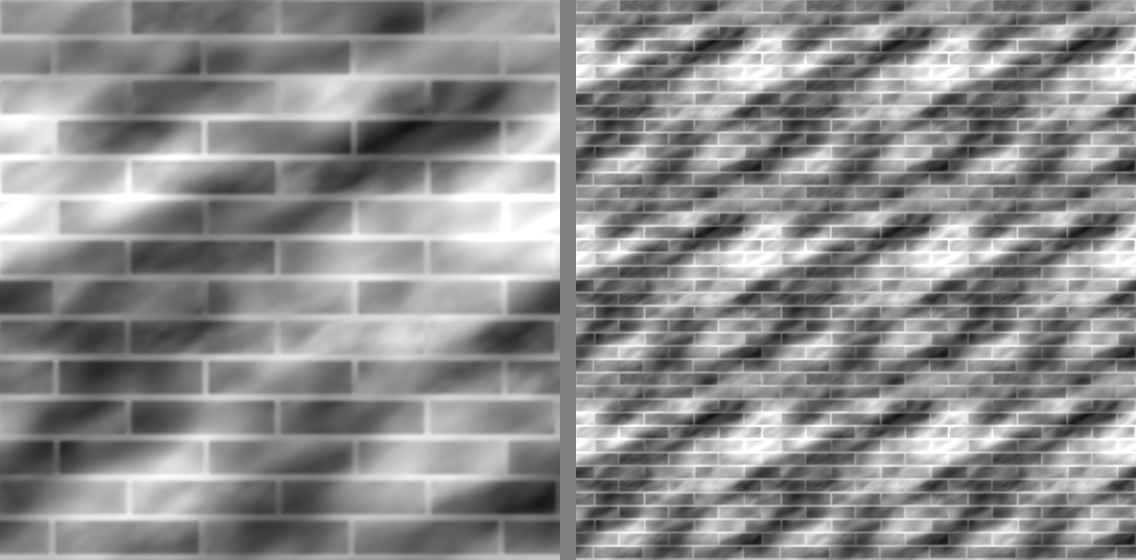
Left, the tile; right, the same tile 3 across and 3 down.
This texture is drawn by a Shadertoy shader. Its source:

```glsl
// Soft grey brick wall: 14 running-bond courses with thin pale joints and slanted cloudy stains.

const float ROWS = 14.0;
const float BRICK_LENGTH = 0.267;
const float BED_OFFSET = 0.0045;
const vec2 HALF_JOINT = vec2(0.0030, 0.0038);
const float CORNER_RADIUS = 0.008;
const float BRICK_TONE = 0.515;
const float HEAD_JOINT_TONE = 0.65;
const float BED_JOINT_TONE = 0.73;

float hash(vec3 p) {
    p = fract(p * vec3(0.1031, 0.1137, 0.0973));
    p += dot(p, p.zyx + 31.32);
    return fract((p.x + p.y) * p.z);
}

// Lattice value on a sheared grid that wraps over the unit square
float lattice(vec2 cell, vec2 count, float shear, float seed) {
    float turns = floor((cell.x + 0.5) / count.x);
    cell += turns * vec2(-count.x, shear);
    cell.y = mod(cell.y + 0.5, count.y) - 0.5;
    return hash(vec3(floor(cell + 0.5), seed));
}

// Seamless value noise, stretched along a slope of shear / count.y
float slantNoise(vec2 uv, vec2 count, float shear, float seed) {
    vec2 p = uv * count - vec2(0.0, shear * uv.x);
    vec2 cell = floor(p);
    vec2 f = p - cell;
    vec2 w = f * f * f * (f * (f * 6.0 - 15.0) + 10.0);
    float a = lattice(cell, count, shear, seed);
    float b = lattice(cell + vec2(1.0, 0.0), count, shear, seed);
    float c = lattice(cell + vec2(0.0, 1.0), count, shear, seed);
    float d = lattice(cell + vec2(1.0, 1.0), count, shear, seed);
    return mix(mix(a, b, w.x), mix(c, d, w.x), w.y);
}

// Octaves of slanted noise, centred on zero
float slantFbm(vec2 uv, vec2 count, float shear, float seed, int octaves, float gain) {
    float sum = 0.0, total = 0.0, weight = 1.0;
    for (int i = 0; i < octaves; i++) {
        sum += weight * (slantNoise(uv, count, shear, seed + float(i) * 7.0) - 0.5);
        total += weight;
        weight *= gain;
        count *= 2.0;
        shear *= 2.0;
    }
    return sum / total;
}

float roundedBox(vec2 p, vec2 halfSize, float radius) {
    vec2 q = abs(p) - halfSize + radius;
    return length(max(q, 0.0)) + min(max(q.x, q.y), 0.0) - radius;
}

// Splits a course into bricks: x = left end, y = right end, z = position, w = index.
// Full bricks run out from the middle; cut bricks close the course at the wrap.
vec4 courseBrick(float x, bool jointInMiddle) {
    float period = 1.0 / BRICK_LENGTH;
    float start = jointInMiddle ? -0.5 * period : -1.5;
    float offset = jointInMiddle ? 0.0 : 0.5;
    float s = mod(x * period - start, period) + start;
    float index = floor(s + offset);
    float left = max(index - offset, start);
    float right = min(index + 1.0 - offset, start + period);
    return vec4(vec3(left, right, s) * BRICK_LENGTH, index + 2.0);
}

void mainImage(out vec4 fragColor, in vec2 fragCoord) {
    vec2 uv = fragCoord / iResolution.xy;

    // Brick layout, each course nudged sideways a little
    float course = (uv.y - BED_OFFSET) * ROWS;
    float row = mod(floor(course), ROWS);
    float middle = 0.497 + 0.010 * (hash(vec3(row, 3.0, 5.0)) - 0.5);
    vec4 brick = courseBrick(uv.x - middle, mod(row, 2.0) > 0.5);
    vec2 id = vec2(brick.w, row);
    vec2 local = vec2(brick.z - 0.5 * (brick.x + brick.y), (fract(course) - 0.5) / ROWS);
    vec2 halfCell = 0.5 * vec2(brick.y - brick.x, 1.0 / ROWS);

    // Joint mask with soft edges and a faint glow onto the brick
    float dist = roundedBox(local, halfCell - HALF_JOINT, CORNER_RADIUS);
    float joint = smoothstep(-0.0075, 0.0030, dist);
    float glow = 0.07 * exp(min(dist, 0.0) / 0.010);
    float bed = smoothstep(0.016, 0.002, halfCell.y - abs(local.y));
    float jointTone = mix(HEAD_JOINT_TONE, BED_JOINT_TONE, bed);

    // Brick face: own tone, cloudy relief and mottling of uneven strength
    float seed = floor(20.0 + 180.0 * hash(vec3(id, 13.0)));
    float tone = 0.12 * (hash(vec3(id, 14.0)) - 0.5);
    float clouds = 0.28 * slantFbm(uv, vec2(10.0, 18.0), 7.0, seed, 2, 0.35);
    float mottleAmount = mix(0.03, 0.20, pow(hash(vec3(id, 15.0)), 2.0));
    float mottle = mottleAmount * slantFbm(uv, vec2(24.0, 36.0), 12.0, seed + 3.0, 2, 0.4);
    float face = BRICK_TONE + tone + clouds + mottle + glow;

    // Broad slanted stains run across bricks and joints alike
    float stain = 1.02 * slantFbm(uv, vec2(4.0, 7.0), 3.0, 41.0, 3, 0.35);
    float grey = mix(face, jointTone, joint) + stain;
    fragColor = vec4(vec3(clamp(grey, 0.0, 1.0)), 1.0);
}
```
